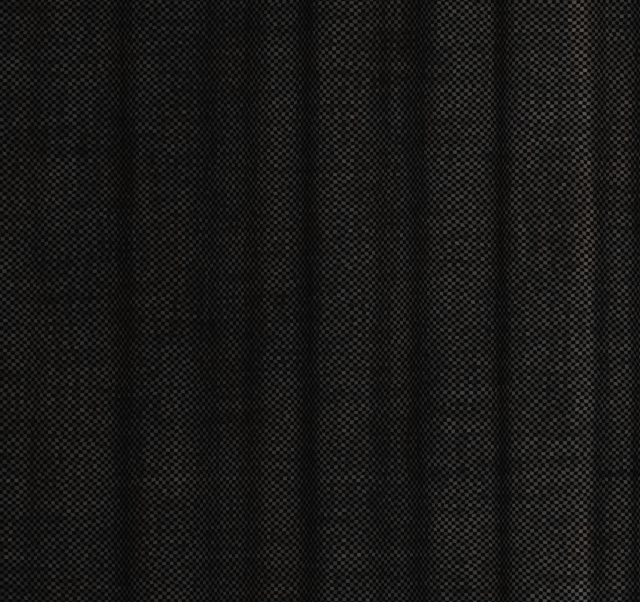
A Shadertoy shader for this texture:

```glsl
// Dark woven curtain hanging in soft vertical folds.
// A checker of warp and weft threads is squeezed horizontally inside each
// fold, then shaded by fold depth, thread slubs and faint warm patches.

const float WARP_COUNT = 156.0;   // cells across, before fold compression
const float WEFT_COUNT = 164.0;   // cells down
const float PI = 3.14159;
const vec3 GAP_COLOR = vec3(0.030, 0.030, 0.031);
const vec3 THREAD_COLOR = vec3(0.172, 0.168, 0.165);
const vec3 WARM_COLOR = vec3(0.186, 0.168, 0.156);

// Each fold: centre, half width, depth
const int FOLD_COUNT = 10;
const vec3 FOLDS[FOLD_COUNT] = vec3[](
    vec3(0.060, 0.014, 0.25), vec3(0.197, 0.020, 0.60),
    vec3(0.328, 0.026, 0.44), vec3(0.395, 0.020, 0.54),
    vec3(0.482, 0.018, 0.74), vec3(0.597, 0.016, 0.42),
    vec3(0.656, 0.021, 0.66), vec3(0.786, 0.015, 0.78),
    vec3(0.936, 0.012, 0.46), vec3(0.996, 0.010, 0.62));

float hash(vec2 p) {
    return fract(sin(dot(p, vec2(127.1, 311.7))) * 43758.545);
}

float noise(vec2 p) {
    vec2 i = floor(p), f = fract(p);
    f = f * f * (3.0 - 2.0 * f);
    return mix(mix(hash(i), hash(i + vec2(1, 0)), f.x),
               mix(hash(i + vec2(0, 1)), hash(i + vec2(1, 1)), f.x), f.y);
}

// Returns cloth-space x, accumulated shadow and row sag
vec3 drape(vec2 uv) {
    float clothX = uv.x, shade = 0.0, sag = 0.0;
    for (int i = 0; i < FOLD_COUNT; i++) {
        vec3 fold = FOLDS[i];
        float sway = 0.012 * (noise(vec2(float(i) * 7.3, uv.y * 1.6)) - 0.5);
        float t = tanh(clamp((uv.x - fold.x - sway) / fold.y, -6.0, 6.0));
        float valley = 1.0 - t * t;
        clothX += 1.1 * fold.z * fold.y * t;
        shade += fold.z * valley;
        sag += 0.010 * fold.z * valley * (hash(vec2(i, 4)) - 0.3);
    }
    return vec3(clothX, shade, sag);
}

// Soft checker coverage, fading to its mean when cells get too small
float weave(vec2 cell, vec2 footprint) {
    float size = max(footprint.x, footprint.y);
    float edge = max(0.60, 1.2 * size);
    float wave = sin(PI * cell.x) * sin(PI * cell.y);
    float cover = smoothstep(-edge, edge, wave);
    return mix(cover, 0.48, smoothstep(0.7, 1.3, size));
}

// Brightness of single threads, long slubs and broad wear
float threadTone(vec2 cell, vec2 uv) {
    vec2 id = floor(cell);
    float fiber = hash(id) - 0.5;
    float row = noise(vec2(cell.x * 0.06, id.y * 5.7)) - 0.5;
    float column = noise(vec2(id.x * 3.1, cell.y * 0.05)) - 0.5;
    float slub = smoothstep(0.90, 1.0, hash(vec2(id.y, 9.0)))
               * smoothstep(0.45, 0.8, noise(vec2(uv.x * 9.0, id.y)));
    float wear = noise(uv * vec2(14.0, 9.0)) - 0.5;
    return 1.0 + 0.42 * fiber + 0.34 * row + 0.30 * column
         + 0.22 * slub + 0.20 * wear;
}

// Bright crest that rises slowly from the left and drops sharply right
float crest(float x, float centre) {
    float d = (x - centre) / (x < centre ? 0.022 : 0.007);
    return exp(-min(d * d, 30.0));
}

void mainImage(out vec4 fragColor, in vec2 fragCoord) {
    vec2 uv = fragCoord / iResolution.xy;
    vec3 cloth = drape(uv);

    // Thread coordinates with hand-woven irregularity
    vec2 drift = vec2(0.004 * noise(uv * vec2(9.0, 24.0)),
                      0.009 * noise(uv * vec2(9.0, 5.0) + 17.0));
    vec2 cell = (vec2(cloth.x, uv.y + cloth.z) + drift)
              * vec2(WARP_COUNT, WEFT_COUNT);
    vec2 footprint = fwidth(cell);
    cell += 0.5 * vec2(noise(cell * vec2(0.3, 0.7)),
                       noise(cell * vec2(0.7, 0.3) + 51.0));
    float cover = weave(cell, footprint);

    // Broad light, brighter toward the right and along the main crest
    float crestX = 0.914 + 0.007 * sin(PI * uv.y);
    float light = mix(0.88, 1.20, smoothstep(0.1, 0.9, uv.x));
    light *= 1.0 - 0.70 * min(cloth.y, 1.0);
    light += 0.42 * crest(uv.x, crestX);

    // Thread colour over the dark gaps
    float warmth = smoothstep(0.5, 0.85, noise(uv * vec2(22.0, 10.0) + 31.0));
    vec3 thread = mix(THREAD_COLOR, WARM_COLOR, warmth);
    thread *= light * threadTone(cell, uv);
    vec3 gap = GAP_COLOR * mix(0.6, 1.0, light);
    fragColor = vec4(mix(gap, thread, cover), 1.0);
}
```
